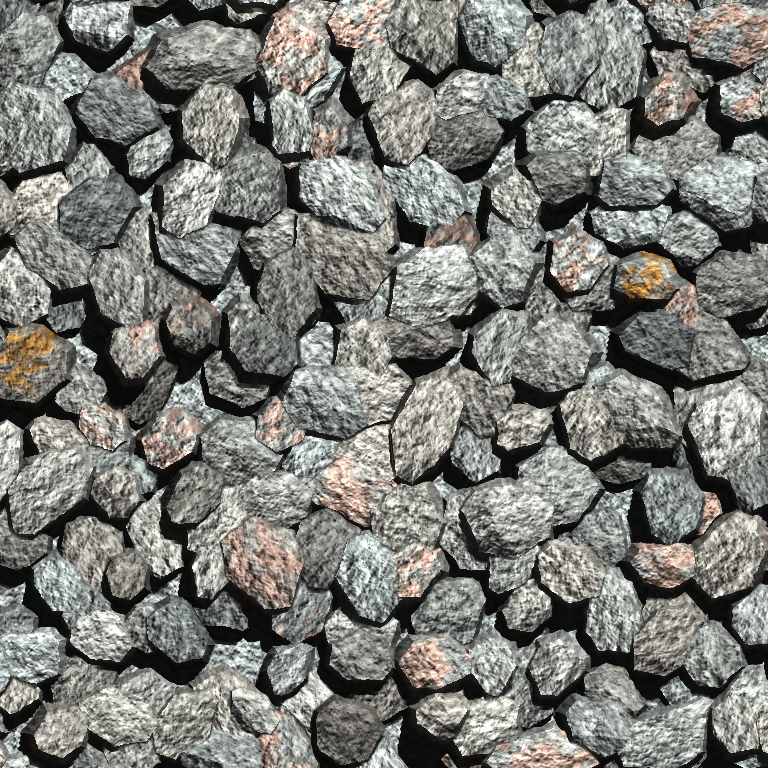
Give the GLSL for this texture, as a WebGL 2 fragment shader.

```glsl
#version 300 es
precision highp float;

#define STONES_ACROSS 10.0
#define JITTER 0.6
#define SIZE_MIN 0.36
#define SIZE_MAX 0.62
#define WALL_SLOPE 5.0
#define LAYER_DROP 0.24
#define OUTLINE_WARP 0.09
#define BUMP 0.5
#define AMBIENT 0.13
#define SUN_STRENGTH 0.98
#define SUN vec3(0.27, 0.55, 0.79)

uniform vec2 u_resolution;
out vec4 fragColor;

struct Stone { float height; vec2 slope; vec2 id; vec2 local; };

vec4 hash4(vec2 p) {
  vec4 h = fract(p.xyxy * vec4(0.1031, 0.1030, 0.0973, 0.1099));
  h += dot(h, h.wzxy + 33.33);
  return fract((h.xxyz + h.yzzw) * h.zywx);
}

float noise(vec2 p) {
  vec2 i = floor(p), f = fract(p);
  f = f * f * (3.0 - 2.0 * f);
  float low = mix(hash4(i).x, hash4(i + vec2(1, 0)).x, f.x);
  float high = mix(hash4(i + vec2(0, 1)).x, hash4(i + vec2(1, 1)).x, f.x);
  return mix(low, high, f.y);
}

float fbm(vec2 p) {
  float sum = 0.0, amp = 0.5;
  for (int i = 0; i < 4; i++) {
    sum += amp * noise(p);
    p = mat2(1.6, 1.2, -1.2, 1.6) * p + 7.7;
    amp *= 0.6;
  }
  return sum / 1.088;
}

// One faceted stone: the lowest of its walls and bevels, slightly domed
Stone makeStone(vec2 offset, vec2 id, vec4 rnd, float base) {
  float angle = rnd.z * 6.2832;
  mat2 turn = mat2(cos(angle), sin(angle), -sin(angle), cos(angle));
  float stretch = mix(1.0, 1.25, fract(rnd.w * 7.0));
  vec2 scale = vec2(stretch, 1.0 / stretch);
  vec2 q = (offset * turn) / scale;
  float size = mix(SIZE_MIN, SIZE_MAX, rnd.w);
  float lowest = 9.0;
  vec2 grad = vec2(0), dir = vec2(1, 0);
  for (int k = 0; k < 7; k++) {
    vec4 facet = hash4(id + vec2(float(k) * 13.0, 211.0));
    float inside = size * mix(0.72, 1.05, facet.x) - dot(q, dir);
    float bevelSlope = mix(0.08, 0.85, facet.y * facet.y);
    float bevel = 0.13 + 0.2 * facet.z + bevelSlope * inside;
    float wall = WALL_SLOPE * inside;
    if (min(wall, bevel) < lowest) {
      lowest = min(wall, bevel);
      grad = -dir * (wall < bevel ? WALL_SLOPE : bevelSlope);
    }
    dir = mat2(0.6235, 0.7818, -0.7818, 0.6235) * dir;
  }
  float height = base + lowest - 0.25 * dot(q, q);
  return Stone(height, turn * ((grad - 0.5 * q) / scale), id, q);
}

// Finds the two highest surfaces at a point of the pile
void pileAt(vec2 p, out Stone top, out Stone under) {
  top = Stone(-0.3, vec2(0), vec2(-40), p);
  under = top;
  for (int i = 0; i < 18; i++) {
    float layer = float(i / 9);
    vec2 shifted = p + 0.5 * layer;
    vec2 cell = floor(shifted) + vec2(i % 3 - 1, (i / 3) % 3 - 1);
    vec2 id = cell + layer * 131.0;
    vec4 rnd = hash4(id);
    vec2 offset = shifted - cell - 0.5 - (rnd.xy - 0.5) * JITTER;
    if (dot(offset, offset) > 1.2) continue;
    float base = 0.26 * hash4(id + 57.0).x - LAYER_DROP * layer;
    Stone s = makeStone(offset, id, rnd, base);
    if (s.height > top.height) { under = top; top = s; }
    else if (s.height > under.height) under = s;
  }
}

// Mineral colour with speckle, patches and sunlight
vec3 shade(Stone s, float shadow) {
  vec4 kind = hash4(s.id + 91.0);
  vec2 q = s.local + s.id * 7.3;
  float eps = 0.03;
  float relief = fbm(q * 7.0);
  vec2 bump = vec2(fbm((q + vec2(eps, 0)) * 7.0), fbm((q + vec2(0, eps)) * 7.0)) - relief;
  vec3 normal = normalize(vec3(-s.slope - bump * BUMP / eps * 0.25, 1.0));
  float grain = fbm(q * vec2(17.0, 22.0));
  float patches = smoothstep(0.42, 0.62, fbm(q * 4.0 + 31.0));
  vec3 tint = mix(vec3(0.94, 1.0, 0.985), vec3(1.02, 1.0, 0.94), kind.y);
  tint = mix(tint, vec3(1.15, 0.97, 0.88), patches * step(0.88, kind.z));
  tint = mix(tint, vec3(1.15, 0.84, 0.45), patches * step(0.975, kind.w));
  float tone = mix(0.47, 0.84, sqrt(kind.x)) * (1.0 + 1.1 * (grain - 0.5) + 0.5 * (relief - 0.5));
  float sun = max(dot(normal, SUN), 0.0) * (1.0 - shadow);
  float openness = mix(0.45, 1.0, smoothstep(-0.2, 0.35, s.height));
  return tint * tone * (AMBIENT * openness + SUN_STRENGTH * sun);
}

void main() {
  float unit = min(u_resolution.x, u_resolution.y);
  vec2 p = gl_FragCoord.xy / unit * STONES_ACROSS + 20.0;
  p += OUTLINE_WARP * (vec2(fbm(p * 3.0), fbm(p * 3.0 + 50.0)) - 0.5);
  Stone top, under, blocker, unused;
  pileAt(p, top, under);

  // March towards the sun for cast shadows
  float cover = -1.0;
  for (int i = 1; i <= 8; i++) {
    float t = 0.12 * float(i);
    pileAt(p + SUN.xy * t, blocker, unused);
    cover = max(cover, blocker.height - top.height - SUN.z * t);
  }
  float shadow = smoothstep(-0.01, 0.05, cover);

  // Blend across the seam between neighbouring stones
  float seam = STONES_ACROSS / unit * (length(top.slope - under.slope) + 0.3);
  float weight = 0.5 + 0.5 * clamp((top.height - under.height) / seam, 0.0, 1.0);
  vec3 color = mix(shade(under, shadow), shade(top, shadow), weight);
  fragColor = vec4(clamp(color, 0.0, 1.0), 1.0);
}
```
